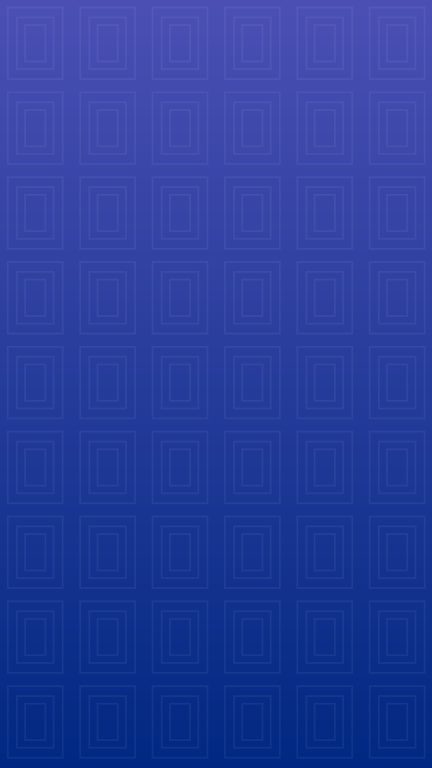
Reproduce this pattern procedurally as a Shadertoy shader.

```glsl
const vec3 TOP_COLOR = vec3(0.294, 0.311, 0.707);
const vec3 BOTTOM_COLOR = vec3(0.0, 0.157, 0.508);
const vec3 LINE_COLOR = vec3(1.0);
const float LINE_OPACITY = 0.055;

// Lengths are fractions of the canvas height.
const vec2 GRID_CENTER = vec2(0.2815, 0.5018);
const vec2 PITCH = vec2(0.09424, 0.11045);
const float LINE_WIDTH = 0.00225;
const int FRAME_COUNT = 3;
const vec2 FRAME_HALF_SIZE[FRAME_COUNT] = vec2[](
    vec2(0.0369, 0.0477), vec2(0.0250, 0.0348), vec2(0.0143, 0.0248));

float boxDistance(vec2 p, vec2 halfSize) {
    vec2 d = abs(p) - halfSize;
    return length(max(d, 0.0)) + min(max(d.x, d.y), 0.0);
}

// Coverage of a line lying just inside the box edge.
float frameMask(vec2 p, vec2 halfSize, float pixel) {
    float outer = boxDistance(p, halfSize);
    float inner = boxDistance(p, halfSize - LINE_WIDTH);
    return clamp(0.5 - outer / pixel, 0.0, 1.0)
         - clamp(0.5 - inner / pixel, 0.0, 1.0);
}

void mainImage(out vec4 fragColor, in vec2 fragCoord) {
    float pixel = 1.0 / iResolution.y;
    vec2 p = fragCoord * pixel;

    // Six columns straddle the center; nine rows have one on it.
    vec2 cell = (p - GRID_CENTER) / PITCH + vec2(0.0, 0.5);
    vec2 local = (fract(cell) - 0.5) * PITCH;

    // Nested frames
    float lines = 0.0;
    for (int i = 0; i < FRAME_COUNT; i++) {
        lines = max(lines, frameMask(local, FRAME_HALF_SIZE[i], pixel));
    }

    // Vertical gradient under faint lines
    vec3 color = mix(BOTTOM_COLOR, TOP_COLOR, p.y);
    color = mix(color, LINE_COLOR, LINE_OPACITY * lines);
    fragColor = vec4(color, 1.0);
}
```
